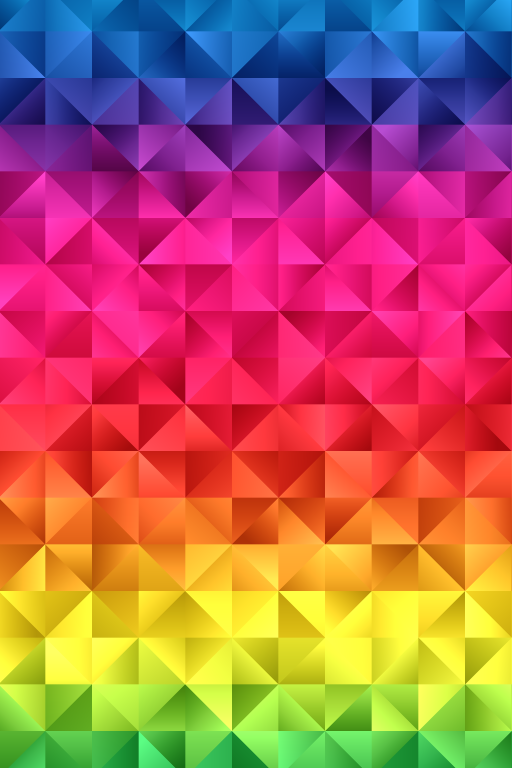
Write a WebGL 1 fragment shader that draws this background.

```glsl
precision highp float;
// Rainbow mosaic of square cells split into softly shaded triangles.

uniform vec2 u_resolution;

// Layout, in canvas heights and cells
const float CELL_SIZE = 0.06074;
const vec2 GRID_SHIFT = vec2(0.03, 0.33);

// Shading
const float TONE_SPREAD = 1.2;     // tone difference between triangles
const float GRADIENT_MIN = 0.3;    // tone change across one triangle
const float GRADIENT_MAX = 1.3;
const float HUE_SPREAD = 0.5;      // random hue shift of a triangle, in rows
const float HUE_SLOPE = 0.15;      // 0: one hue per triangle, 1: continuous
const float SHADOW_GAMMA = 0.7;    // deepens the weaker channels
const float SHADOW_DEPTH = 0.28;
const float LIGHT_GAIN = 0.22;
const float LIGHT_TINT = 0.14;
const float SEED = 17.0;
const int SAMPLES = 3;             // antialiasing grid per axis

// Colours from top to bottom
const vec3 SKY     = vec3(0.07, 0.52, 0.79);
const vec3 COBALT  = vec3(0.09, 0.35, 0.68);
const vec3 INDIGO  = vec3(0.17, 0.22, 0.59);
const vec3 PURPLE  = vec3(0.48, 0.13, 0.56);
const vec3 ORCHID  = vec3(0.76, 0.10, 0.55);
const vec3 MAGENTA = vec3(0.92, 0.09, 0.52);
const vec3 ROSE    = vec3(0.94, 0.09, 0.43);
const vec3 CRIMSON = vec3(0.93, 0.11, 0.26);
const vec3 SCARLET = vec3(0.95, 0.25, 0.17);
const vec3 ORANGE  = vec3(0.97, 0.47, 0.15);
const vec3 AMBER   = vec3(0.97, 0.66, 0.15);
const vec3 YELLOW  = vec3(0.99, 0.88, 0.16);
const vec3 LEMON   = vec3(0.96, 0.93, 0.20);
const vec3 LIME    = vec3(0.58, 0.83, 0.21);
const vec3 GREEN   = vec3(0.18, 0.70, 0.31);

float hash(vec2 p) {
  return fract(sin(dot(p, vec2(127.1, 311.7)) + SEED) * 43758.5453);
}

// Linear step between two rows
float ramp(float from, float to, float row) {
  return clamp((row - from) / (to - from), 0.0, 1.0);
}

vec3 rainbow(float row) {
  vec3 c = mix(SKY, COBALT, ramp(0.4, 1.5, row));
  c = mix(c, INDIGO,  ramp(1.5, 2.4, row));
  c = mix(c, PURPLE,  ramp(2.4, 3.4, row));
  c = mix(c, ORCHID,  ramp(3.4, 4.4, row));
  c = mix(c, MAGENTA, ramp(4.4, 5.5, row));
  c = mix(c, ROSE,    ramp(5.5, 7.3, row));
  c = mix(c, CRIMSON, ramp(7.3, 8.9, row));
  c = mix(c, SCARLET, ramp(8.9, 10.4, row));
  c = mix(c, ORANGE,  ramp(10.4, 11.5, row));
  c = mix(c, AMBER,   ramp(11.5, 12.5, row));
  c = mix(c, YELLOW,  ramp(12.5, 13.4, row));
  c = mix(c, LEMON,   ramp(13.4, 14.4, row));
  c = mix(c, LIME,    ramp(14.4, 15.6, row));
  return mix(c, GREEN, ramp(15.6, 16.7, row));
}

// Saturated shadows for negative tones, tinted lights for positive ones
vec3 applyTone(vec3 color, float tone) {
  float shadow = clamp(-tone, 0.0, 1.0);
  float light = clamp(tone, 0.0, 1.0);
  color = pow(color, vec3(1.0 + SHADOW_GAMMA * shadow));
  color *= 1.0 - SHADOW_DEPTH * shadow + LIGHT_GAIN * light;
  return min(color + LIGHT_TINT * light, 1.0);
}

vec3 mosaic(vec2 grid) {
  vec2 cell = floor(grid);
  vec2 local = grid - cell;

  // Mirror every second cell so that diagonals alternate
  if (mod(cell.x + cell.y, 2.0) > 0.5) local.x = 1.0 - local.x;
  float lower = step(1.0, local.x + local.y);
  float centre = mix(1.0, 2.0, lower) / 3.0;
  vec2 offset = local - centre;

  // Random tone and gradient for each triangle
  vec2 id = cell * vec2(1.0, 2.0) + vec2(0.0, lower);
  float angle = floor(hash(id + 31.7) * 8.0) * 0.785398;
  vec2 direction = vec2(cos(angle), sin(angle));
  float strength = mix(GRADIENT_MIN, GRADIENT_MAX, hash(id + 73.3));
  float tone = (hash(id) - 0.5) * TONE_SPREAD
             + dot(offset, direction) * strength;

  float shift = (hash(id + 11.9) - 0.5) * HUE_SPREAD;
  float row = cell.y + mix(centre, local.y, HUE_SLOPE) + shift;
  return applyTone(rainbow(row), tone);
}

void main() {
  vec3 color = vec3(0.0);
  float count = float(SAMPLES);
  for (int j = 0; j < SAMPLES; j++) {
    for (int i = 0; i < SAMPLES; i++) {
      vec2 jitter = (vec2(float(i), float(j)) + 0.5) / count - 0.5;
      vec2 p = (gl_FragCoord.xy + jitter) / u_resolution.y;
      p.y = 1.0 - p.y;  // rows count downwards
      color += mosaic(p / CELL_SIZE + GRID_SHIFT);
    }
  }
  gl_FragColor = vec4(color / (count * count), 1.0);
}
```
